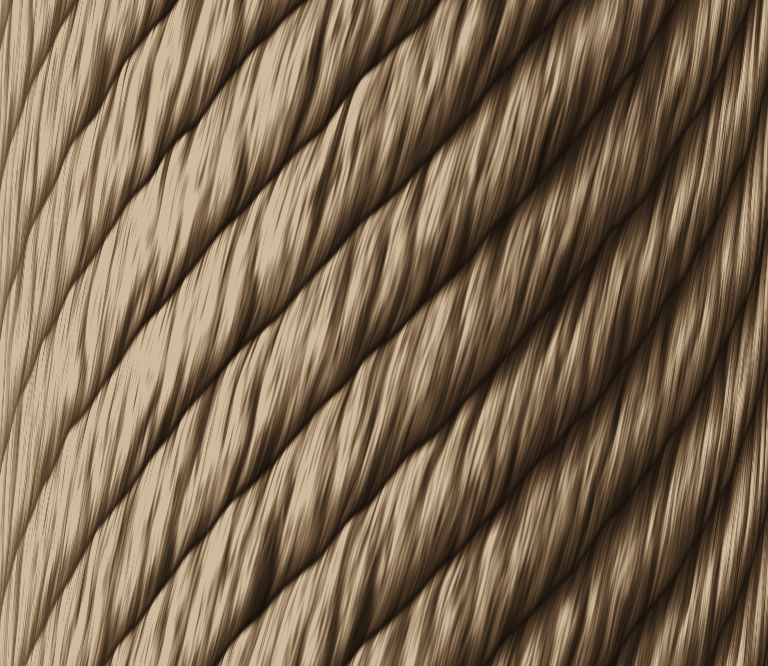
Reproduce this texture procedurally as a Shadertoy shader.

```glsl
// Thick twisted rope: diagonal strands of fibrous yarn wound around a side-lit cylinder.

float hash(float n) { return fract(sin(n * 91.35) * 437.58); }

vec2 gradient(vec2 cell) {
    float angle = 6.2832 * fract(sin(dot(cell, vec2(127.1, 311.7))) * 4375.85);
    return vec2(cos(angle), sin(angle));
}

// Gradient noise, roughly -0.6 to 0.6
float noise(vec2 p) {
    vec2 i = floor(p), f = p - i;
    vec2 w = f * f * f * (f * (f * 6.0 - 15.0) + 10.0);
    vec2 e = vec2(1, 0);
    float low = mix(dot(gradient(i), f), dot(gradient(i + e), f - e), w.x);
    float high = mix(dot(gradient(i + e.yx), f - e.yx), dot(gradient(i + 1.0), f - 1.0), w.x);
    return mix(low, high, w.y);
}

// Weight of a layer by its cycles per pixel
float fade(float cycles) { return 1.0 - smoothstep(0.4, 1.1, cycles); }

vec3 ropeColor(float tone) {
    vec3 c = mix(vec3(0.08, 0.055, 0.035), vec3(0.38, 0.29, 0.20), clamp(tone / 0.4, 0.0, 1.0));
    c = mix(c, vec3(0.63, 0.54, 0.42), clamp((tone - 0.4) / 0.35, 0.0, 1.0));
    return mix(c, vec3(0.81, 0.73, 0.62), clamp((tone - 0.75) / 0.35, 0.0, 1.0));
}

void mainImage(out vec4 fragColor, in vec2 fragCoord) {
    vec2 p = fragCoord / iResolution.y;

    // Unroll the cylinder
    float across = (p.x - 0.5 * iResolution.x / iResolution.y - 0.002) / 0.588;
    across = clamp(across, -0.985, 0.985);
    float theta = asin(across);

    // Helical strands: t runs from the lower seam to the upper one
    float turn = (p.y - 0.487 - 0.603 * theta) / 0.213;
    turn += 0.08 * noise(vec2(theta * 9.0, p.y * 6.0));
    float strand = floor(turn), t = turn - strand;

    // Fibres wind around each strand, bending along the seams
    float f = theta - 0.066 * asin((2.0 * t - 1.0) * 0.92);
    float seed = 37.0 * hash(strand + 3.0);

    // Irregular yarns, lit on their left flank
    float yarn = f * 10.0 + seed + 0.8 * noise(vec2(f * 6.0 + seed, t * 1.2));
    float y = fract(yarn);
    float ridge = smoothstep(0.0, 0.2, y) * (1.0 - smoothstep(0.35, 1.0, y));
    float depth = clamp(0.56 + 0.6 * noise(vec2(yarn * 0.8, t * 1.6 + seed)), 0.2, 0.82);

    // Fibre grain, each layer fading where it gets too dense
    float density = 1.0 / (iResolution.y * 0.588 * sqrt(1.0 - across * across));
    float grain = 0.65 * fade(50.0 * density) * noise(vec2(f * 50.0 + seed, t * 2.0 + seed))
                + 1.1 * fade(105.0 * density) * noise(vec2(f * 105.0 + seed, t * 4.5))
                + 0.3 * noise(vec2(f * 19.0, t * 1.5 + seed));
    float slit = fade(52.0 * density)
               * smoothstep(0.14, 0.4, noise(vec2(f * 52.0 - seed, t * 2.6 + 9.0)));

    // Strand roundness; the upper edge falls into shadow on the right
    float shade = smoothstep(-0.8, 0.5, theta);
    float top = mix(0.93, 0.5, smoothstep(0.0, 0.7, theta));
    float body = smoothstep(-0.06, mix(0.4, 0.65, shade), t) * (1.0 - smoothstep(top, 1.02, t));
    float seam = smoothstep(0.0, 0.06, t) * (1.0 - smoothstep(0.97, 1.0, t));

    // Light from the left, with a faint rim on the right
    float light = mix(1.32, 0.78, smoothstep(-1.1, 0.55, theta))
                + 0.22 * smoothstep(0.7, 1.2, theta);
    float tone = light * (0.16 + 0.95 * body) * (0.4 + 0.6 * seam);
    tone *= 1.0 - depth * (1.0 - ridge);
    tone *= (1.0 + 0.75 * grain) * (1.0 - 0.38 * slit);

    // Soft haze at the bright left edge
    float haze = 1.0 - smoothstep(-1.35, -0.55, theta);
    tone = mix(tone, 0.84 + 0.25 * grain, 0.48 * haze);

    fragColor = vec4(ropeColor(tone), 1.0);
}
```
